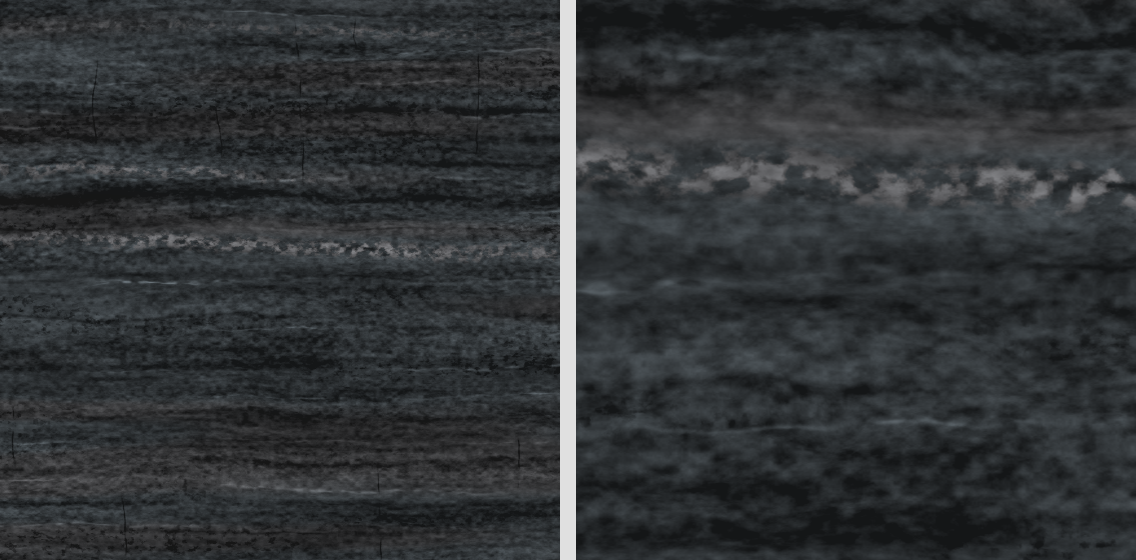
Left: the whole. Right: its middle third, enlarged.
Reproduce this texture procedurally as a three.js fragment shader.

```glsl
varying vec2 vUv;

const float BASE_TONE = 0.196;
const float BROAD_CONTRAST = 0.075;
const float BED_CONTRAST = 0.085;
const float LAYER_CONTRAST = 0.07;
const float LAMINA_CONTRAST = 0.13;
const float GRAIN_CONTRAST = 0.20;
const float SEAM_DEPTH = 0.075;
const float WISP_GLOW = 0.13;
const float CRUST_GLOW = 0.40;
const float PIT_DEPTH = 0.10;
const float CRACK_DEPTH = 0.12;
const float CRACK_WIDTH = 0.0013;
const float DARKEST = 0.085;
const float SEAM_COUNT = 13.0;
const float WISP_COUNT = 22.0;
const float CRACK_COUNT = 9.0;
const vec3 COOL_TINT = vec3(0.925, 1.01, 1.065);
const vec3 WARM_TINT = vec3(0.995, 1.0, 1.025);

float hash(vec2 p) {
  vec3 q = fract(p.xyx * 0.1031);
  q += dot(q, q.yzx + 33.33);
  return fract((q.x + q.y) * q.z);
}

float noise(vec2 p) {
  vec2 cell = floor(p);
  vec2 f = fract(p);
  f = f * f * (3.0 - 2.0 * f);
  float low = mix(hash(cell), hash(cell + vec2(1.0, 0.0)), f.x);
  float high = mix(hash(cell + vec2(0.0, 1.0)), hash(cell + 1.0), f.x);
  return mix(low, high, f.y);
}

float fbm(vec2 p) {
  float sum = 0.0;
  float weight = 0.5;
  for (int i = 0; i < 4; i++) {
    sum += weight * noise(p);
    p = p * 2.03 + 17.3;
    weight *= 0.5;
  }
  return sum / 0.9375;
}

float bell(float d, float width) {
  return exp(-d * d / (width * width));
}

// Dark wavy partings between beds
float seams(vec2 p) {
  float dark = 0.0;
  for (float i = 0.0; i < SEAM_COUNT; i++) {
    float level = (i + 0.2 + 0.6 * hash(vec2(i, 3.0))) / SEAM_COUNT;
    level += 0.022 * (fbm(vec2(p.x * 5.0, i * 9.0 + 2.0)) - 0.5);
    float width = mix(0.002, 0.008, hash(vec2(i, 8.0)));
    width *= 0.5 + noise(vec2(p.x * 9.0, i + 40.0));
    float reach = smoothstep(0.2, 0.7, noise(vec2(p.x * 2.5, i * 5.0 + 60.0)));
    dark = max(dark, reach * bell(p.y - level, width));
  }
  return dark;
}

// Thin broken pale lines
float wisps(vec2 p) {
  float light = 0.0;
  for (float i = 0.0; i < WISP_COUNT; i++) {
    float level = (i + hash(vec2(i, 21.0))) / WISP_COUNT;
    level += 0.020 * (fbm(vec2(p.x * 8.0, i * 7.0 + 90.0)) - 0.5);
    float reach = smoothstep(0.45, 0.85, noise(vec2(p.x * 4.0, i * 3.0 + 30.0)));
    float width = mix(0.0015, 0.004, hash(vec2(i, 22.0)));
    light += reach * bell(p.y - level, width);
  }
  return light * smoothstep(0.2, 0.8, noise(p * vec2(75.0, 190.0)));
}

// Speckled mineral crust running between two edge heights
float crust(vec2 p, float left, float right, float width) {
  float d = p.y - mix(left, right, smoothstep(0.0, 0.8, p.x));
  d += 0.018 * (fbm(vec2(p.x * 14.0, left * 50.0)) - 0.5);
  float speck = smoothstep(0.36, 0.74, fbm(p * vec2(95.0, 125.0)));
  return bell(d, width) * (0.04 + 0.96 * speck);
}

// Steep hairline cracks with faint gaps
float cracks(vec2 p) {
  float dark = 0.0;
  for (float i = 0.0; i < CRACK_COUNT; i++) {
    float along = p.y - hash(vec2(i, 51.0));
    float x = (i + hash(vec2(i, 52.0))) / CRACK_COUNT;
    x += along * 0.16 * (hash(vec2(i, 53.0)) - 0.5);
    x += 0.018 * (fbm(vec2(p.y * 16.0, i * 11.0)) - 0.5);
    float span = mix(0.05, 0.18, hash(vec2(i, 54.0)));
    float ends = 1.0 - smoothstep(span * 0.7, span, abs(along));
    float gaps = smoothstep(0.15, 0.8, noise(vec2(p.y * 45.0, i * 4.0)));
    dark = max(dark, ends * gaps * bell(p.x - x, CRACK_WIDTH));
  }
  return dark;
}

void main() {
  // Gentle folding of the beds
  vec2 p = vUv;
  p.y += 0.030 * (fbm(vUv * vec2(3.0, 6.0)) - 0.5);
  p.y += 0.007 * (fbm(vUv * vec2(18.0, 34.0)) - 0.5);

  // Layered tone from broad beds down to grain
  float tone = BASE_TONE;
  tone += BROAD_CONTRAST * (noise(p * vec2(1.3, 13.0)) - 0.5);
  tone += BED_CONTRAST * (noise(p * vec2(2.0, 36.0) + 5.0) - 0.5);
  tone += LAYER_CONTRAST * (noise(p * vec2(4.0, 75.0) + 51.0) - 0.5);
  tone += LAMINA_CONTRAST * (fbm(p * vec2(11.0, 130.0)) - 0.5);
  float rough = 0.65 + 0.7 * noise(p * vec2(2.0, 24.0) + 120.0);
  tone += GRAIN_CONTRAST * rough * (fbm(p * vec2(105.0, 175.0)) - 0.5);

  // Porous beds and partings
  float porous = smoothstep(0.35, 0.85, noise(p * vec2(3.0, 26.0) + 70.0));
  float pits = smoothstep(0.52, 0.78, fbm(p * vec2(115.0, 160.0) + 9.0));
  tone -= PIT_DEPTH * porous * pits;
  tone -= SEAM_DEPTH * seams(p);
  tone -= SEAM_DEPTH * bell(p.y - 0.652, 0.012);

  // Pale minerals
  tone += WISP_GLOW * wisps(p);
  float patchy = 0.35 + 0.65 * noise(vec2(p.x * 6.0, 13.0));
  float glow = crust(p, 0.575, 0.546, 0.014);
  float fade = 1.0 - 0.75 * smoothstep(0.4, 0.7, p.x);
  glow += 0.7 * fade * crust(p, 0.695, 0.672, 0.011);
  glow += 0.45 * crust(p, 0.955, 0.945, 0.013);
  tone += CRUST_GLOW * patchy * glow;
  tone -= CRACK_DEPTH * cracks(vUv);

  // Cool slate with greyer beds and minerals
  float warmth = smoothstep(0.45, 0.8, noise(p * vec2(1.6, 22.0) + 33.0));
  warmth = max(warmth, smoothstep(0.05, 0.4, glow));
  vec3 stone = max(tone, DARKEST) * mix(COOL_TINT, WARM_TINT, warmth);
  gl_FragColor = vec4(stone, 1.0);
}
```
